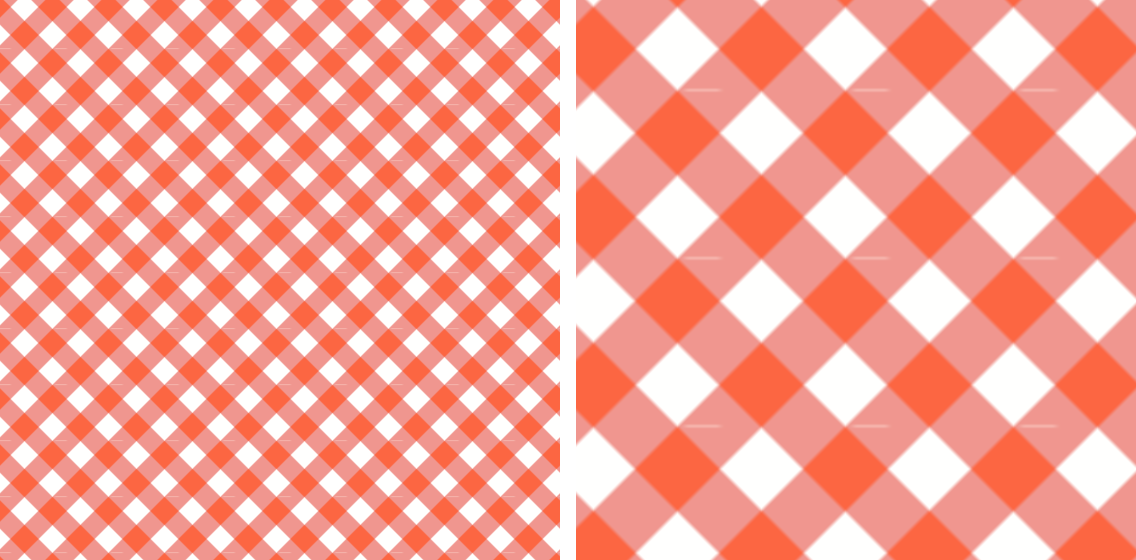
Left: the whole. Right: its middle third, enlarged.
A WebGL 1 fragment shader for this pattern:

```glsl
precision highp float;
// Diagonal gingham: two sets of translucent stripes cross at 45 degrees,
// leaving white diamonds, pink bands and solid orange-red diamonds.
// Each cell also carries one thin pale dash, like a slipped thread.

uniform vec2 u_resolution;

const float REPEATS = 10.0;                     // cells across and down
const vec2 RED_CENTRE = vec2(0.437, 0.375);     // within a cell
const vec2 DASH_CENTRE = vec2(0.087, 0.130);    // within a cell
const vec2 DASH_HALF_SIZE = vec2(0.105, 0.009);
const float STRIPE_HALF_WIDTH = 0.253;
const float EDGE_SOFTNESS = 0.022;

const vec3 WHITE = vec3(1.0, 1.0, 0.995);
const vec3 PINK = vec3(0.94, 0.59, 0.56);
const vec3 RED = vec3(0.99, 0.40, 0.26);
const vec3 DASH = vec3(0.97, 0.74, 0.71);

// Signed offset from the nearest whole number
vec2 wrapCentred(vec2 p) {
    return fract(p + 0.5) - 0.5;
}

// Coverage of a band of given half width around zero
float band(float offset, float halfWidth, float softness) {
    return 1.0 - smoothstep(halfWidth - softness, halfWidth + softness, abs(offset));
}

// Base cloth: one stripe is pink, two crossing stripes are red
vec3 gingham(vec2 p, float softness) {
    vec2 diagonal = wrapCentred(vec2(p.x + p.y, p.x - p.y));
    float rising = band(diagonal.y, STRIPE_HALF_WIDTH, softness);
    float falling = band(diagonal.x, STRIPE_HALF_WIDTH, softness);
    vec3 cloth = mix(WHITE, PINK, max(rising, falling));
    return mix(cloth, RED, rising * falling);
}

// Coverage of the short horizontal thread
float threadDash(vec2 p, float pixel) {
    vec2 offset = wrapCentred(p);
    return band(offset.x, DASH_HALF_SIZE.x, 0.03)
         * band(offset.y, DASH_HALF_SIZE.y, max(0.009, 0.5 * pixel));
}

void main() {
    vec2 cell = REPEATS * gl_FragCoord.xy / u_resolution;
    float pixel = REPEATS / min(u_resolution.x, u_resolution.y);

    vec3 colour = gingham(cell - RED_CENTRE, max(EDGE_SOFTNESS, pixel));
    colour = mix(colour, DASH, 0.75 * threadDash(cell - DASH_CENTRE, pixel));

    gl_FragColor = vec4(colour, 1.0);
}
```
